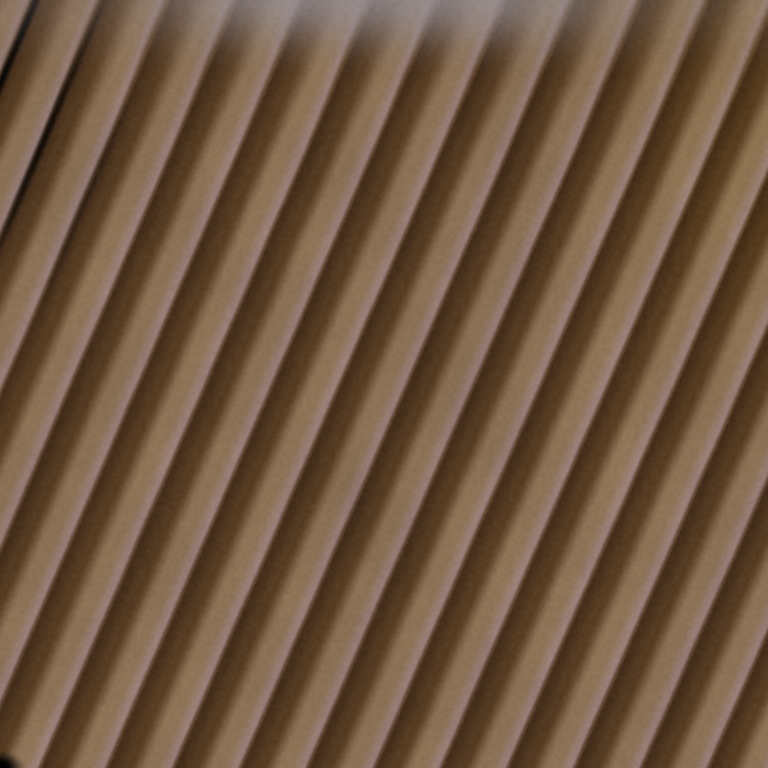
Write a WebGL 1 fragment shader that draws this pattern.

```glsl
precision highp float;

uniform vec2 u_resolution;

const vec3 DEEP_SHADOW = vec3(0.265, 0.178, 0.108);
const vec3 SHADOW = vec3(0.335, 0.232, 0.130);
const vec3 TAN = vec3(0.550, 0.445, 0.335);
const vec3 ROSE = vec3(0.590, 0.490, 0.460);
const vec3 MAUVE = vec3(0.440, 0.340, 0.345);
const vec3 HAZE = vec3(0.600, 0.570, 0.590);

float hash(float n) {
  return fract(sin(n * 12.9898) * 43758.5);
}

vec2 gradientAt(vec2 cell) {
  float angle = 6.28318 * hash(dot(cell, vec2(1.0, 57.31)));
  return vec2(cos(angle), sin(angle));
}

float gradientNoise(vec2 p) {
  vec2 cell = floor(p);
  vec2 f = p - cell;
  vec2 w = f * f * f * (f * (f * 6.0 - 15.0) + 10.0);
  float a = dot(gradientAt(cell), f);
  float b = dot(gradientAt(cell + vec2(1.0, 0.0)), f - vec2(1.0, 0.0));
  float c = dot(gradientAt(cell + vec2(0.0, 1.0)), f - vec2(0.0, 1.0));
  float d = dot(gradientAt(cell + vec2(1.0, 1.0)), f - vec2(1.0, 1.0));
  return mix(mix(a, b, w.x), mix(c, d, w.x), w.y);
}

// Slanted rib coordinate: whole part is the rib, fraction runs across it.
float ribCoordinate(vec2 uv, float slant, float offset) {
  float pitch = mix(0.0870, 0.0878, uv.y);
  return (uv.x - slant * uv.y - offset) / pitch;
}

// Groove shadow, soft rise to the lit face, rosy rim, then a crisp drop.
vec3 ribColor(float t, float blur, float rimStrength) {
  vec3 groove = mix(DEEP_SHADOW, SHADOW, smoothstep(0.02, 0.27, t));
  vec3 face = mix(TAN, ROSE, smoothstep(0.70, 0.90, t));
  face = mix(face, MAUVE, rimStrength * smoothstep(0.90, 0.98, t));
  float rise = smoothstep(0.30 - blur, 0.57 + blur, t);
  float drop = 1.0 - smoothstep(0.915 - blur, 1.0, t);
  return mix(groove, face, rise * drop);
}

// Thin black gap hugging the foot of each rib.
float gapLine(float t, float width) {
  float d = abs(fract(t + 0.5) - 0.5);
  return 1.0 - smoothstep(0.0, width, d);
}

void main() {
  vec2 uv = gl_FragCoord.xy / u_resolution;

  float wobble = 0.0010 * gradientNoise(uv * 9.0);
  float rib = ribCoordinate(uv + vec2(wobble, 0.0), 0.431, 0.055);
  float t = fract(rib);
  float ribTone = hash(floor(rib) + 31.0) - 0.5;

  float blur = 0.09 * smoothstep(0.80, 1.0, uv.y);
  float rimStrength = mix(0.85, 0.35, uv.y);
  vec3 color = ribColor(t, blur, rimStrength);

  // Uneven tone between ribs and across the sheet
  float mottle = gradientNoise(uv * 7.0) + 0.5 * gradientNoise(uv * 23.0);
  color *= 1.0 + 0.03 * ribTone + 0.05 * mottle;
  color.b -= 0.018 * smoothstep(0.65, 1.0, uv.x) * smoothstep(0.3, 0.8, uv.y);

  // Open gaps toward the upper left
  float gapArea = (1.0 - smoothstep(0.02, 0.20, uv.x)) * smoothstep(0.55, 0.85, uv.y);
  color *= 1.0 - 0.85 * gapArea * gapLine(t, 0.11);

  // Pale haze along the top
  float hazeSpan = 1.0 - smoothstep(0.10, 0.40, abs(uv.x - 0.50));
  float haze = smoothstep(0.90, 1.01, uv.y) * (0.20 + 0.60 * hazeSpan);
  color = mix(color, HAZE, haze);

  // Dark lower left corner
  color *= smoothstep(0.005, 0.025, length(uv * vec2(0.7, 1.0)));

  // Fine grain
  float grain = gradientNoise(uv * 190.0) + 0.6 * gradientNoise(uv * 97.0 + 13.0);
  color += 0.022 * grain;

  gl_FragColor = vec4(color, 1.0);
}
```
